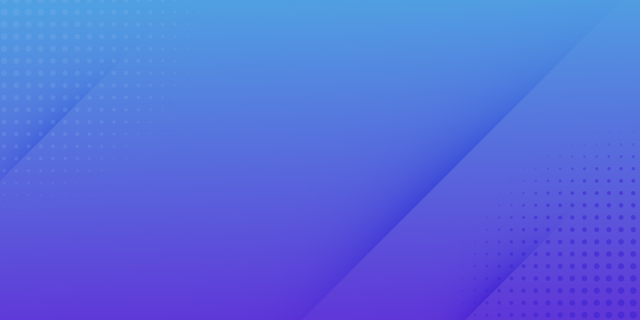
A Shadertoy shader for this background:

```glsl
// Blue to violet gradient crossed by three diagonal folds with soft shadows,
// plus halftone dots that shrink away from two opposite corners.
// Lengths are in canvas heights, with the origin at the lower left.

#define TOP_COLOR vec3(0.315, 0.625, 0.885)
#define BOTTOM_COLOR vec3(0.375, 0.215, 0.845)
#define SHADOW_TINT vec3(0.115, 0.100, 0.015)
#define LIGHT_DOT vec3(0.56, 0.72, 0.92)
#define DARK_DOT vec3(0.23, 0.13, 0.82)
#define GRADIENT_TILT 0.025
#define DOT_SPACING 0.0381
#define DOT_RADIUS 0.0115

// Shadow above the 45 degree line x - y = offset, strongest at centerY.
float foldShadow(vec2 p, float offset, float centerY, float reach, float width, float pixel) {
    float side = (p.x - p.y - offset) * 0.70711;
    float along = 0.5 * (p.x + p.y - offset) - centerY;
    float falloff = exp(-max(-side, 0.0) / width);
    float ends = exp(-pow(along / reach, 2.0));
    return falloff * ends * (1.0 - smoothstep(-pixel, pixel, side));
}

// Grid of round dots whose size and opacity fade with distance from a corner.
float halftone(vec2 p, vec2 gridOrigin, vec2 corner, float reach, float pixel) {
    vec2 cell = round((p - gridOrigin) / DOT_SPACING);
    vec2 center = gridOrigin + cell * DOT_SPACING;
    float strength = clamp(1.0 - distance(center, corner) / reach, 0.0, 1.0);
    float radius = DOT_RADIUS * pow(strength, 0.65);
    float disc = 1.0 - smoothstep(radius - pixel, radius + pixel, distance(p, center));
    return disc * smoothstep(0.0, 0.35, strength);
}

void mainImage(out vec4 fragColor, in vec2 fragCoord) {
    vec2 p = fragCoord / iResolution.y;
    float pixel = 0.7 / iResolution.y;

    // Slightly tilted vertical gradient
    float height = p.y - GRADIENT_TILT * (p.x - 1.0);
    vec3 color = mix(BOTTOM_COLOR, TOP_COLOR, clamp(height, 0.0, 1.0));

    // Fold shadows: upper left, main diagonal, lower right
    float shadow = 0.75 * foldShadow(p, -0.435, 0.58, 0.17, 0.050, pixel);
    shadow += foldShadow(p, 0.943, 0.42, 0.36, 0.085, pixel);
    shadow += 0.85 * foldShadow(p, 1.453, 0.10, 0.15, 0.050, pixel);
    color -= SHADOW_TINT * shadow;

    // Corner halftones
    float lightDots = halftone(p, vec2(0.013, 1.0), vec2(0.0, 1.0), 0.74, pixel);
    float darkDots = halftone(p, vec2(1.979, 0.0156), vec2(2.0, 0.0), 0.66, pixel);
    color = mix(color, LIGHT_DOT, 0.20 * lightDots);
    color = mix(color, DARK_DOT, 0.55 * darkDots);

    fragColor = vec4(color, 1.0);
}
```
